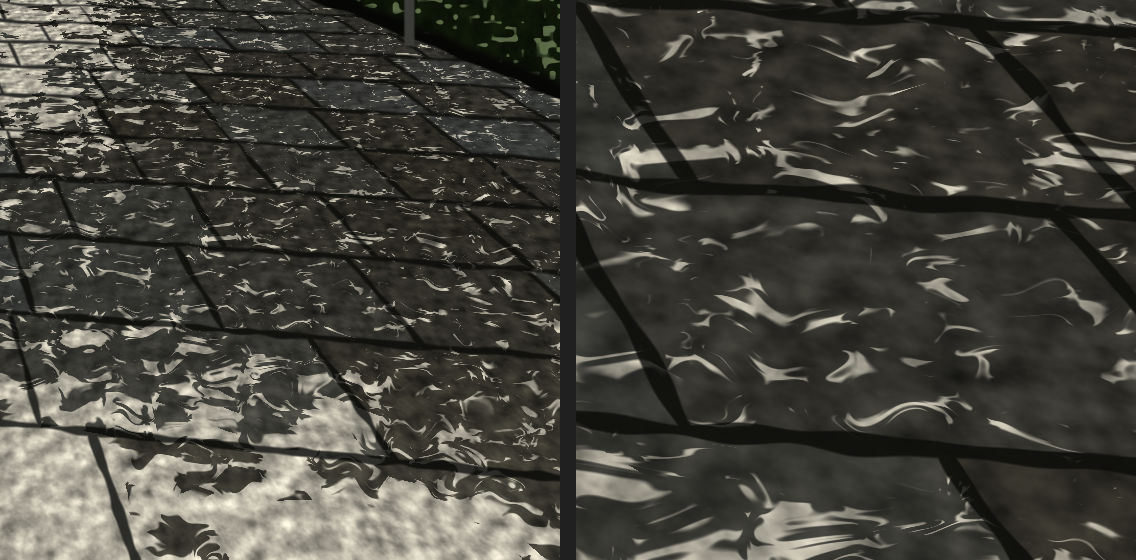
Left: the whole. Right: its middle third, enlarged.
Write a Shadertoy shader that draws this texture.

```glsl
// Stone paving in perspective under dappled leaf shade, with a dark lawn at the top right.
#define ROW_HORIZON 0.39
#define ROW_TILT 0.0845
#define ROW_STEP 0.176
#define CROSS_VANISH vec2(-0.306, -0.612)
#define JOINT_HALF 0.0055
#define LEAF_CELL vec2(0.075, 0.028)
#define SUN_STONE vec3(0.72, 0.70, 0.64)
#define SHADE_STONE vec3(0.205, 0.205, 0.187)
#define JOINT_DARK vec3(0.055, 0.055, 0.045)
#define GRASS vec3(0.055, 0.085, 0.030)

float hash(vec2 p) {
    vec3 q = fract(p.xyx * vec3(0.1031, 0.1030, 0.0973));
    q += dot(q, q.yzx + 33.33);
    return fract((q.x + q.y) * q.z);
}

float noise(vec2 p) {
    vec2 i = floor(p), f = fract(p);
    f = f * f * (3.0 - 2.0 * f);
    return mix(mix(hash(i), hash(i + vec2(1, 0)), f.x),
               mix(hash(i + vec2(0, 1)), hash(i + vec2(1, 1)), f.x), f.y);
}

float fbm(vec2 p) {
    float sum = 0.0, amp = 0.53;
    for (int i = 0; i < 4; i++) {
        sum += amp * noise(p);
        p = mat2(1.6, 1.2, -1.2, 1.6) * p + 7.3;
        amp *= 0.5;
    }
    return sum;
}

// Coverage of one lobed leaf centred on the origin
float leaf(vec2 d, float seed) {
    float a = atan(d.y, d.x) + 6.283 * seed;
    float edge = 0.42 + 0.12 * cos(5.0 * a) + 0.06 * cos(11.0 * a + 9.0 * seed);
    return smoothstep(0.07, -0.07, length(d) - edge * (0.8 + 0.4 * fract(seed * 7.7)));
}

// Three layers of scattered leaves; density is the chance of a leaf in each cell
float leafShade(vec2 g, float density) {
    float light = 1.0;
    for (int layer = 0; layer < 3; layer++) {
        float k = float(layer);
        vec2 q = g * (1.0 + 0.27 * k) + 17.3 * k;
        vec2 cell = floor(q);
        for (int n = 0; n < 9; n++) {
            vec2 c = cell + vec2(n % 3 - 1, n / 3 - 1);
            float seed = hash(c + 31.0 * k);
            vec2 centre = c + 0.25 + 0.5 * vec2(hash(c + 5.1), hash(c + 9.7));
            float present = step(hash(c + 71.0 + k), density);
            light *= 1.0 - present * leaf(q - centre, seed);
        }
    }
    return 1.0 - light;
}

// x: joint coverage, y: random value of the stone
vec2 paving(vec2 p, float px) {
    float q = (p.y + ROW_HORIZON) / (1.0 + ROW_TILT * (p.x - 0.5));
    float row = (1.0 / q - 0.8375) / ROW_STEP;
    float n = floor(row);
    float width = 0.23 + 0.2 * exp(-1.5 * n);
    float phase = 0.642 + 0.42 * n + 0.08 * n * n;
    vec2 ray = p - CROSS_VANISH;
    float s = ray.x / ray.y;
    float col = s / width - phase;
    float rowDist = abs(row - round(row)) * ROW_STEP * q * q;
    float crossDist = abs(col - round(col)) * width * ray.y * inversesqrt(1.0 + s * s);
    float wear = 0.45 + 1.1 * noise(p * vec2(28.0, 34.0));
    float dist = min(rowDist, crossDist) - JOINT_HALF * q * wear;
    return vec2(smoothstep(px, -px, dist), hash(vec2(floor(col) + 20.0, n + 40.0)));
}

void mainImage(out vec4 fragColor, in vec2 fragCoord) {
    vec2 p = fragCoord / iResolution.xy;
    p.y = 1.0 - p.y;                       // measured downward, toward the viewer
    float px = 1.5 / iResolution.y;
    vec2 warp = vec2(noise(p * 24.0), noise(p * 24.0 + 40.0)) - 0.5;

    // Stones: surface grain, relief and tint
    float depth = p.y + 0.6;
    vec2 ground = vec2(p.x / depth, -1.0 / depth);
    vec2 grainPos = ground * vec2(45.0, 75.0);
    float grain = fbm(grainPos);
    float relief = grain - fbm(grainPos + vec2(0.35, 0.45));
    vec2 stone = paving(p + 0.004 * warp, px);
    vec3 tint = mix(vec3(1.06, 1.0, 0.91), vec3(0.96, 1.0, 1.06), stone.y);
    vec3 shade = SHADE_STONE * tint * (0.62 + 0.4 * stone.y + 0.45 * grain + 0.7 * relief);
    shade *= 0.9 + 0.3 * smoothstep(0.55, 0.85, p.y);
    vec3 sun = SUN_STONE * (0.78 + 0.4 * grain + 0.75 * relief);

    // Canopy: open at the near left and the far left, closed between
    float open = smoothstep(0.52, 0.95, p.y + 0.22 * (0.5 - p.x));
    open = max(open, smoothstep(0.5, 0.0, length(p * vec2(1.0, 1.1))));
    open += 0.22 * (noise(p * 7.0) - 0.45);
    vec2 leafPos = ground / LEAF_CELL + 0.7 * warp;
    leafPos += 0.35 * (vec2(noise(leafPos * 4.0), noise(leafPos * 4.0 + 9.0)) - 0.5);
    float light = 1.0 - leafShade(leafPos, 1.0 - open);
    light *= mix(0.65 + 0.4 * noise(p * 30.0), 1.0, clamp(open, 0.0, 1.0));
    vec3 color = mix(shade, sun, light);
    color = mix(color, JOINT_DARK + 0.08 * light, 0.92 * stone.x);

    // Lawn behind a dark kerb
    float lawn = 0.4 * (p.x - 0.56) - p.y + 0.008 * warp.x;
    float blades = fbm(p * vec2(60.0, 45.0));
    vec3 grass = GRASS * (0.4 + 1.1 * blades);
    grass += vec3(0.30, 0.33, 0.25) * smoothstep(0.68, 0.82, noise(p * vec2(75.0, 100.0)));
    grass = mix(vec3(0.025, 0.027, 0.02), grass, smoothstep(0.018, 0.04, lawn));
    color = mix(color, grass, smoothstep(-px, px, lawn));

    // Slim post at the lawn edge
    vec2 post = abs(p - vec2(0.731, 0.02)) - vec2(0.009, 0.062);
    color = mix(color, vec3(0.23, 0.23, 0.22), smoothstep(px, -px, max(post.x, post.y)));
    fragColor = vec4(color, 1.0);
}
```
